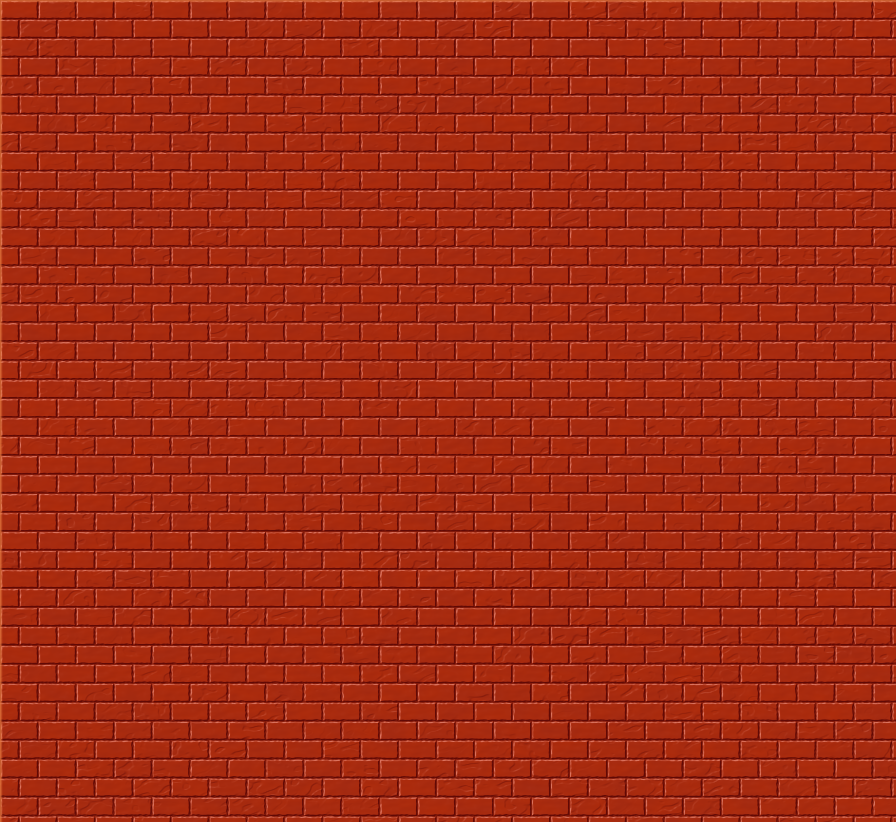
This texture is drawn by a Shadertoy shader. Its source:

```glsl
// Red brick wall in running bond, embossed by light from the upper left.

const float ROWS = 43.33;          // brick courses over the canvas height
const float BRICK_LENGTH = 2.0;    // all lengths are in course heights
const float JOINT_CORE = 0.01;     // half width of the joint floor
const float EDGE_RAMP = 0.09;      // width of the brick's sloped edge
const float EDGE_CHIPPING = 0.035; // raggedness of the brick edge
const float LIGHT_STEP = 0.07;     // reach of the emboss
const float FACE_RELIEF = 0.13;    // gentle unevenness of each face
const float GOUGE_DEPTH = 0.28;    // depth of the worn patches
const float RIM_WIDTH = 0.17;      // lit rim along the wall's left and top
const vec2 TO_LIGHT = vec2(-0.707, -0.707); // y points down the wall

const vec3 BRICK_WARM = vec3(0.68, 0.17, 0.045);
const vec3 BRICK_DULL = vec3(0.64, 0.165, 0.07);
const vec3 JOINT_DARK = vec3(0.38, 0.035, 0.02);
const vec3 EDGE_LIGHT = vec3(0.86, 0.45, 0.37);
const vec3 RIM_LIGHT = vec3(0.90, 0.48, 0.25);

vec2 hash2(vec2 p) {
    vec3 q = fract(p.xyx * vec3(0.1031, 0.1030, 0.0973));
    q += dot(q, q.yzx + 33.33);
    return fract((q.xx + q.yz) * q.zy);
}

// Gradient noise, roughly -0.7 to 0.7
float cornerSlope(vec2 cell, vec2 corner, vec2 f) {
    float angle = 6.2832 * hash2(cell + corner).x;
    return dot(vec2(cos(angle), sin(angle)), f - corner);
}

float gradientNoise(vec2 p) {
    vec2 i = floor(p), f = p - i;
    vec2 u = f * f * f * (f * (f * 6.0 - 15.0) + 10.0);
    float low = mix(cornerSlope(i, vec2(0, 0), f), cornerSlope(i, vec2(1, 0), f), u.x);
    float high = mix(cornerSlope(i, vec2(0, 1), f), cornerSlope(i, vec2(1, 1), f), u.x);
    return mix(low, high, u.y);
}

// Brick index; every second course is shifted by half a brick
vec2 brickId(vec2 p) {
    float row = floor(p.y);
    return vec2(floor(p.x / BRICK_LENGTH + 0.5 * mod(row, 2.0)), row);
}

// Surface height: 0 in the joints, about 1 on the faces
float wallHeight(vec2 p, float pixel) {
    vec2 id = brickId(p);
    vec2 center = vec2((id.x + 0.5 - 0.5 * mod(id.y, 2.0)) * BRICK_LENGTH, id.y + 0.5);
    vec2 inset = vec2(0.5 * BRICK_LENGTH, 0.5) - abs(p - center);
    float edge = min(inset.x, inset.y) + EDGE_CHIPPING * gradientNoise(p * 5.0);
    float body = smoothstep(JOINT_CORE, JOINT_CORE + max(EDGE_RAMP, pixel), edge);

    // Uneven face, with gouges on the more worn bricks
    vec2 seed = hash2(id + 7.0);
    vec2 q = p + 40.0 * seed;
    float waves = gradientNoise(q * vec2(1.8, 3.2));
    float patches = gradientNoise(vec2(q.x + 0.6 * q.y, q.y) * vec2(1.6, 2.4) + 19.0);
    float gouge = smoothstep(0.12, 0.34, patches + 0.15 * waves);
    float wear = smoothstep(0.25, 0.9, seed.y);
    return body * (1.0 + FACE_RELIEF * waves - GOUGE_DEPTH * wear * gouge);
}

void mainImage(out vec4 fragColor, in vec2 fragCoord) {
    float pixel = ROWS / iResolution.y;
    vec2 p = vec2(fragCoord.x, iResolution.y - fragCoord.y) * pixel;

    // Emboss: compare the height with that one step towards the light
    float height = wallHeight(p, pixel);
    float reach = max(LIGHT_STEP, 0.7 * pixel);
    float slope = height - wallHeight(p + TO_LIGHT * reach, pixel);

    // Face tone
    float tone = 0.5 + 0.6 * gradientNoise(p * vec2(0.9, 1.7) + 5.0);
    tone += 0.4 * (hash2(brickId(p)).x - 0.5);
    vec3 color = mix(BRICK_WARM, BRICK_DULL, clamp(tone, 0.0, 1.0));

    // Joint, shaded edges and broken highlights
    float joint = 1.0 - smoothstep(0.0, 0.7, height);
    float shade = max(0.55 * joint, clamp(-1.5 * slope, 0.0, 1.0));
    color = mix(color, JOINT_DARK, shade);
    float broken = smoothstep(-0.25, 0.3, gradientNoise(p * 4.5 + 31.0));
    float glint = clamp(1.35 * slope, 0.0, 1.0) * mix(0.4, 1.0, broken);
    color = mix(color, EDGE_LIGHT, glint);

    // Lit rim of the whole wall
    float rim = 1.0 - smoothstep(0.0, RIM_WIDTH, min(p.x, p.y));
    color = mix(color, RIM_LIGHT, 0.75 * rim);

    fragColor = vec4(color, 1.0);
}
```
